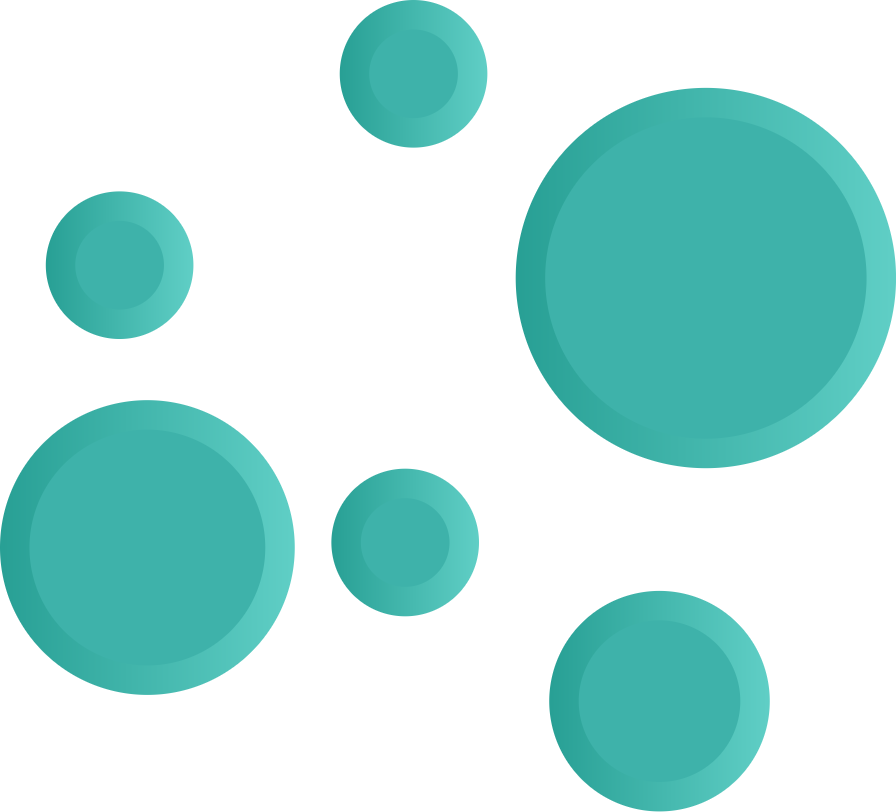
Write a Shadertoy shader that draws this background.

```glsl
#define PAPER vec3(1.0)
#define RIM_DARK vec3(0.155, 0.625, 0.582)
#define RIM_LIGHT vec3(0.375, 0.810, 0.775)
#define FACE vec3(0.243, 0.698, 0.666)
#define RIM_WIDTH 0.0363
#define DISC_COUNT 6

// Each disc: centre x, centre y, radius, in canvas heights
const vec3 DISCS[DISC_COUNT] = vec3[DISC_COUNT](
    vec3(0.5093, 0.9091, 0.0909),
    vec3(0.8693, 0.6576, 0.2342),
    vec3(0.1473, 0.6734, 0.0909),
    vec3(0.1815, 0.3257, 0.1815),
    vec3(0.4990, 0.3319, 0.0909),
    vec3(0.8122, 0.1365, 0.1358)
);

// Coverage of a shape from its signed distance
float coverage(float dist, float pixel) {
    return clamp(0.5 - dist / pixel, 0.0, 1.0);
}

// Flat face inside a rim shaded from left to right
vec3 drawDisc(vec3 base, vec2 point, vec3 disc, float pixel) {
    vec2 offset = point - disc.xy;
    float edge = length(offset) - disc.z;
    float across = clamp(0.5 + 0.5 * offset.x / disc.z, 0.0, 1.0);
    vec3 rim = mix(RIM_DARK, RIM_LIGHT, across);
    vec3 shade = mix(rim, FACE, coverage(edge + RIM_WIDTH, pixel));
    return mix(base, shade, coverage(edge, pixel));
}

void mainImage(out vec4 fragColor, in vec2 fragCoord) {
    float pixel = 1.0 / iResolution.y;
    vec2 point = fragCoord * pixel;

    vec3 color = PAPER;
    for (int i = 0; i < DISC_COUNT; i++) {
        color = drawDisc(color, point, DISCS[i], pixel);
    }
    fragColor = vec4(color, 1.0);
}
```
